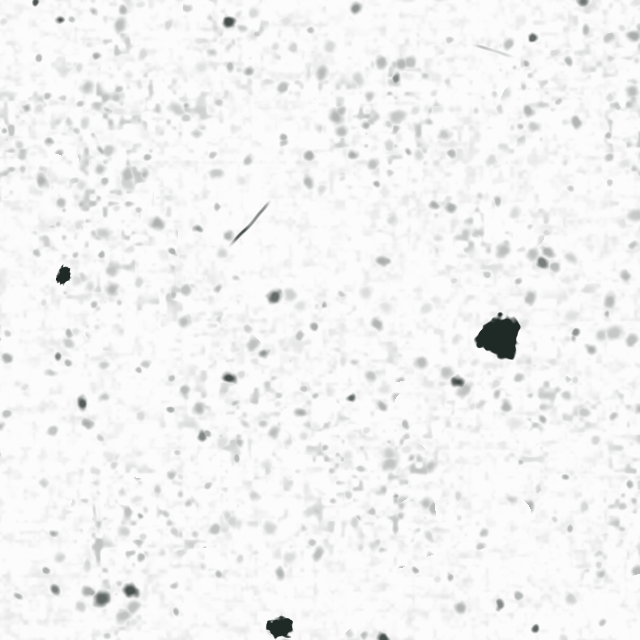
Reproduce this texture procedurally as a WebGL 2 fragment shader.

```glsl
#version 300 es
precision highp float;

uniform vec2 u_resolution;
out vec4 outColor;

const vec3 PAPER = vec3(0.986, 0.987, 0.985);
const vec3 INK = vec3(0.12, 0.16, 0.15);
const float GRAIN_DEPTH = 0.10;
const float MOTTLE_DEPTH = 0.28;
const float FAINT_CELLS = 36.0;
const float DARK_CELLS = 14.0;
const int BLOB_COUNT = 3;
const vec2 BLOB_START = vec2(0.78, 0.47);
const vec2 BLOB_STEP = vec2(0.66, 0.55);
const float BLOB_RADIUS = 0.032;
const int SCRATCH_COUNT = 3;
const vec2 SCRATCH_START = vec2(0.39, 0.65);
const vec2 SCRATCH_STEP = vec2(0.38, 0.27);

// Integer hash: two random values per lattice point
vec2 hash2(vec2 cell, float seed) {
    uvec3 v = uvec3(ivec3(vec3(cell, seed)) + 4096);
    v = v * 1664525u + 1013904223u;
    v.x += v.y * v.z; v.y += v.z * v.x; v.z += v.x * v.y;
    v ^= v >> 16u;
    v.x += v.y * v.z; v.y += v.z * v.x;
    return vec2(v.xy >> 8u) / 16777216.0;
}

float noise(vec2 p, float seed) {
    vec2 cell = floor(p), f = fract(p);
    f = f * f * (3.0 - 2.0 * f);
    float low = mix(hash2(cell, seed).x, hash2(cell + vec2(1, 0), seed).x, f.x);
    float high = mix(hash2(cell + vec2(0, 1), seed).x, hash2(cell + 1.0, seed).x, f.x);
    return mix(low, high, f.y);
}

mat2 rotation(float angle) {
    float c = cos(angle), s = sin(angle);
    return mat2(c, -s, s, c);
}

// Soft, slightly stretched specks, one candidate per cell
float specks(vec2 p, float cells, float chance, vec2 radii, vec2 strengths, float seed) {
    vec2 home = floor(p * cells);
    float ink = 0.0;
    for (int y = -1; y <= 1; y++)
    for (int x = -1; x <= 1; x++) {
        vec2 cell = home + vec2(x, y);
        vec2 pick = hash2(cell, seed);
        if (pick.x > chance) continue;
        vec2 shape = hash2(cell, seed + 1.0);
        vec2 q = p - (cell + hash2(cell, seed + 2.0)) / cells;
        q = rotation(shape.x * 6.2832) * q * vec2(1.0);
        q.x *= mix(0.65, 1.0, shape.y);
        float radius = mix(radii.x, radii.y, pick.y * pick.y);
        float d = length(q) + 0.004 * (noise(p * 130.0, seed) - 0.5);
        float cover = 1.0 - smoothstep(radius * 0.25, radius * 1.35, d);
        ink = max(ink, cover * mix(strengths.x, strengths.y, shape.x));
    }
    return ink;
}

// Large solid flakes with ragged outlines
float blobs(vec2 p, float edge) {
    float ink = 0.0;
    for (int i = 0; i < BLOB_COUNT; i++) {
        float k = float(i);
        vec2 q = p - fract(BLOB_START + k * BLOB_STEP);
        q = rotation(0.6 + k) * q;
        q.x *= 1.0 + 0.25 * k;
        float radius = BLOB_RADIUS / (1.0 + 0.6 * k);
        float ragged = noise(q * 1.8 / radius, 40.0 + k) - 0.5;
        ragged += 0.5 * (noise(q * 4.0 / radius, 50.0 + k) - 0.5);
        float d = length(q) - radius * (1.0 + 0.55 * ragged);
        ink = max(ink, 1.0 - smoothstep(-edge, edge, d));
    }
    return ink;
}

// Thin hairline marks that fade along their length
float scratches(vec2 p, float edge) {
    float ink = 0.0;
    for (int i = 0; i < SCRATCH_COUNT; i++) {
        float k = float(i);
        vec2 q = rotation(0.82 - 1.1 * k) * (p - fract(SCRATCH_START + k * SCRATCH_STEP));
        q.y += 0.004 * (noise(q * 40.0, 60.0 + k) - 0.5);
        float halfLength = 0.052 / (1.0 + 0.4 * k);
        float line = 1.0 - smoothstep(0.0005, 0.0015 + edge, abs(q.y));
        line *= 1.0 - smoothstep(halfLength * 0.5, halfLength, abs(q.x));
        ink = max(ink, line * mix(0.45, 0.85, noise(q * 70.0, 70.0)) / (1.0 + 2.0 * k));
    }
    return ink;
}

void main() {
    vec2 p = gl_FragCoord.xy / u_resolution.y;
    float edge = max(0.0025, 1.0 / u_resolution.y);

    // Paper grain: fine tooth with faint crossing fibres
    float tooth = 0.6 * noise(p * 75.0, 1.0) + 0.4 * noise(p * 150.0, 2.0);
    float fibre = max(noise(p * vec2(22.0, 130.0), 3.0), noise(p * vec2(130.0, 26.0), 4.0) - 0.1);
    float grain = GRAIN_DEPTH * smoothstep(0.5, 0.95, mix(tooth, fibre, 0.35));

    // Dirty patches gather the mottling and the specks
    float patchiness = 0.65 * noise(p * 5.0, 5.0) + 0.35 * noise(p * 11.0, 6.0);
    float dirt = smoothstep(0.35, 0.8, patchiness);
    float mottle = MOTTLE_DEPTH * dirt * smoothstep(0.55, 0.9, 0.5 * (noise(p * 60.0, 7.0) + noise(p * 110.0, 8.0)));

    float ink = max(grain, mottle);
    ink = max(ink, specks(p, FAINT_CELLS, 0.10 + 0.4 * dirt, vec2(0.005, 0.011), vec2(0.10, 0.38), 10.0));
    ink = max(ink, specks(p, DARK_CELLS, 0.13, vec2(0.006, 0.012), vec2(0.45, 0.85), 20.0));
    ink = max(ink, scratches(p, edge));
    ink = max(ink, blobs(p, edge));

    outColor = vec4(mix(PAPER, INK, ink), 1.0);
}
```
